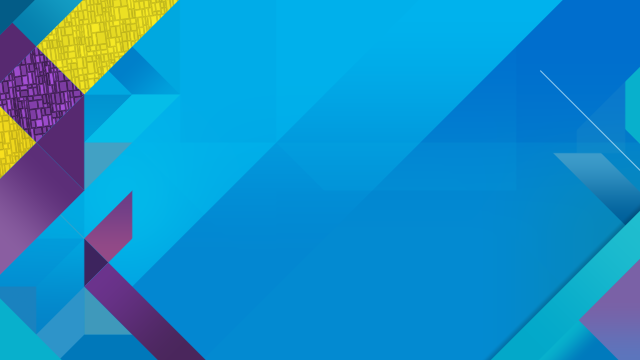
Give the GLSL for this background, as a WebGL 2 fragment shader.

```glsl
#version 300 es
precision highp float;
// Folded-paper background: blue facets on a 45 degree lattice with purple, yellow and teal strips.

#define ROWS 7.5                      // lattice cells over the canvas height
#define ORIGIN vec2(-0.755, 0.03)     // lattice position of the top left corner
#define MAP_SCALE 1.5
#define MAP_TILT 0.13
#define ROAD_WIDTH 0.012
#define YELLOW vec3(0.95, 0.90, 0.14)
#define VIOLET vec3(0.60, 0.29, 0.78)
#define PLUM vec3(0.34, 0.16, 0.44)
#define TEAL vec3(0.03, 0.69, 0.80)
#define CYAN vec3(0.01, 0.74, 0.92)
#define AZURE vec3(0.01, 0.53, 0.82)
#define SLATE vec3(0.26, 0.63, 0.77)

uniform vec2 u_resolution;
out vec4 fragColor;

float pixel;   // size of one pixel in lattice units

float above(float v, float edge) { return smoothstep(-pixel, pixel, v - edge); }
float band(float v, float lo, float hi) { return above(v, lo) * above(hi, v); }

float hash(vec2 p) {
  vec3 q = fract(p.xyx * vec3(0.1031, 0.1030, 0.0973));
  q += dot(q, q.yzx + 33.33);
  return fract((q.x + q.y) * q.z);
}

// Irregular field plots: x is the plot tone, y is the road coverage.
vec2 plots(vec2 p) {
  p = mat2(cos(MAP_TILT), sin(MAP_TILT), -sin(MAP_TILT), cos(MAP_TILT)) * p * MAP_SCALE;
  vec2 id = floor(p), lo = vec2(0.0), hi = vec2(1.0), f = p - id;
  for (int i = 0; i < 5; i++) {
    float cut = mix(0.3, 0.7, hash(id + 7.0 * lo + 3.0 * hi + float(i)));
    int axis = i % 2;
    float at = mix(lo[axis], hi[axis], cut);
    if (f[axis] < at) hi[axis] = at; else lo[axis] = at;
  }
  vec2 gap = min(f - lo, hi - f);
  float road = 1.0 - smoothstep(ROAD_WIDTH, ROAD_WIDTH + pixel * MAP_SCALE, min(gap.x, gap.y));
  return vec2(hash(id * 5.0 + lo * 31.0 + hi * 17.0), road);
}

void paint(inout vec3 col, vec3 ink, float cover) { col = mix(col, ink, cover); }

// Broad blue field, split by two long diagonals into three tones.
vec3 field(vec2 g, float s, float d) {
  vec3 col = mix(vec3(0.0, 0.69, 0.92), vec3(0.0, 0.60, 0.87), smoothstep(1.5, 7.5, g.y));
  paint(col, CYAN, 0.8 * exp(-0.35 * dot(g - vec2(1.8, 4.2), g - vec2(1.8, 4.2))));
  paint(col, mix(vec3(0.0, 0.70, 0.93), AZURE, smoothstep(0.0, 5.5, g.y)), above(s, 8.0));
  vec3 deep = mix(vec3(0.0, 0.44, 0.81), vec3(0.01, 0.54, 0.82), smoothstep(0.5, 5.0, g.y));
  paint(deep, vec3(0.03, 0.53, 0.71), smoothstep(9.0, 12.5, g.x) * smoothstep(2.0, 5.0, g.y));
  paint(col, deep, above(s, 11.0));
  // Faint triangular folds
  paint(col, AZURE, 0.12 * above(g.x, 5.0) * above(5.0, d) * above(g.y, 4.0) * above(11.0, s));
  paint(col, CYAN, 0.12 * above(d, -1.0) * above(2.0, d) * above(g.y, 3.0) * above(8.0, s));
  paint(col, AZURE, 0.18 * above(-1.0, d) * above(s, 8.0) * above(11.0, s));
  paint(col, CYAN, 0.10 * above(d, 2.0) * band(g.y, 3.0, 4.0) * above(10.0, g.x));
  paint(col, AZURE, 0.15 * above(d, 5.0) * above(g.y, 3.0) * above(s, 11.0));
  paint(col, vec3(0.0, 0.40, 0.78), 0.25 * above(g.x, 10.0) * above(3.0, g.y) * above(s, 11.0));
  paint(col, AZURE, 0.10 * above(5.0, g.x) * above(g.x, 3.0) * above(3.0, g.y));
  return col;
}

// Small facets and strips along the left side.
void leftSide(inout vec3 col, vec2 g, float s, float d) {
  float x = g.x, y = g.y;
  float wing = above(s, 3.0) * above(2.0, y) * above(3.0, x);
  paint(col, vec3(0.0, 0.66, 0.88), wing);
  paint(col, mix(vec3(0.0, 0.50, 0.79), vec3(0.0, 0.64, 0.87), smoothstep(3.2, 5.0, s)), wing * band(d, 0.0, 1.0));
  paint(col, mix(vec3(0.0, 0.52, 0.78), CYAN, 0.25 * (y - 1.0)), above(x, 1.0) * band(y, 2.0, 3.0) * above(4.0, s));
  paint(col, vec3(0.02, 0.74, 0.91), band(s, 4.0, 5.0) * band(y, 2.0, 3.0));
  paint(col, SLATE, above(x, 1.0) * above(y, 3.0) * above(5.0, s));
  // Lower corner
  float lower = above(s, 5.0) * above(1.0, x);
  paint(col, mix(vec3(0.0, 0.66, 0.88), vec3(0.02, 0.50, 0.77), smoothstep(4.5, 7.0, y)), lower * 0.85);
  paint(col, AZURE, 0.3 * lower * above(y, 5.0) * above(6.0, s));
  paint(col, vec3(0.10, 0.51, 0.75), above(0.0, x) * above(y, 6.0));
  paint(col, vec3(0.0, 0.47, 0.73), above(-5.0, d) * above(y, 7.0) * above(s, 8.0));
  paint(col, vec3(0.18, 0.58, 0.79), band(s, 7.0, 8.0) * above(1.0, x) * above(-5.0, d));
  paint(col, SLATE * 0.95, above(-5.0, d) * above(x, 1.0) * above(7.0, y));
  paint(col, TEAL, above(-7.0, d));
  // Purple ribbon
  paint(col, mix(vec3(0.42, 0.24, 0.53), vec3(0.58, 0.29, 0.53), smoothstep(4.0, 5.4, y)), band(s, 6.0, 7.0) * above(d, -4.0) * above(2.0, x));
  paint(col, vec3(0.24, 0.14, 0.37), above(-4.0, d) * above(x, 1.0) * above(7.0, s) * above(s, 6.0));
  paint(col, mix(vec3(0.42, 0.20, 0.55), vec3(0.29, 0.15, 0.36), smoothstep(7.0, 10.5, s)), band(d, -5.0, -4.0) * above(s, 7.0));
  paint(col, SLATE, 0.7 * band(d, -4.015, -3.985) * band(s, 5.0, 6.0));
  paint(col, mix(vec3(0.36, 0.18, 0.47), vec3(0.54, 0.37, 0.63), smoothstep(-3.2, -5.8, d)), above(-3.0, d) * band(s, 3.0, 5.0));
  paint(col, PLUM, above(s, 3.0) * above(1.0, x) * above(d, -3.0));
  // Top corner with map-patterned strips
  vec2 plot = plots(g);
  vec3 gold = YELLOW * (0.93 + 0.10 * plot.x) * (1.0 - 0.15 * plot.y);
  vec3 purple = VIOLET * (0.72 + 0.38 * plot.x) * (1.0 - 0.45 * plot.y);
  paint(col, mix(vec3(0.02, 0.50, 0.68), vec3(0.08, 0.62, 0.77), smoothstep(-1.0, 1.0, d)), above(1.0, s));
  paint(col, gold, band(s, 1.0, 3.0) * above(d, -1.0));
  paint(col, purple, band(s, 1.0, 3.0) * band(d, -3.0, -1.0));
  paint(col, PLUM, band(s, 0.0, 1.0) * above(-1.0, d));
  paint(col, gold * vec3(1.0, 0.95, 0.8), above(-3.0, d) * above(3.0, s));
  paint(col, vec3(0.01, 0.36, 0.53), above(0.0, s));
}

// Strips and corner on the right side.
void rightSide(inout vec3 col, vec2 g, float s, float d) {
  paint(col, SLATE, 0.14 * above(s, 14.0) * band(g.x, 11.26, 12.27) * above(3.22, g.y));
  paint(col, TEAL, above(s, 14.0) * above(g.x, 12.27) * above(d, 9.55));
  paint(col, mix(vec3(0.24, 0.61, 0.79), vec3(0.0, 0.38, 0.61), smoothstep(3.2, 4.7, g.y)), band(d, 7.55, 8.55) * above(g.y, 3.22));
  paint(col, vec3(0.75, 0.90, 0.97), 0.8 * band(d, 8.985, 9.015) * above(s, 12.0));
  col *= 1.0 - 0.18 * smoothstep(16.8, 17.0, s);
  paint(col, mix(vec3(0.01, 0.66, 0.79), vec3(0.12, 0.74, 0.81), smoothstep(3.0, 8.0, d)), above(s, 17.0));
  paint(col, mix(TEAL, vec3(0.0, 0.48, 0.74), smoothstep(18.0, 18.9, s)), above(s, 18.0));
  paint(col, mix(vec3(0.48, 0.38, 0.65), vec3(0.36, 0.46, 0.74), smoothstep(6.2, 7.6, g.y)), above(s, 18.0) * above(d, 4.6));
}

void main() {
  pixel = ROWS / u_resolution.y;
  vec2 g = vec2(gl_FragCoord.x, u_resolution.y - gl_FragCoord.y) * pixel + ORIGIN;
  float s = g.x + g.y, d = g.x - g.y;   // diagonal coordinates
  vec3 col = field(g, s, d);
  leftSide(col, g, s, d);
  rightSide(col, g, s, d);
  fragColor = vec4(col, 1.0);
}
```
